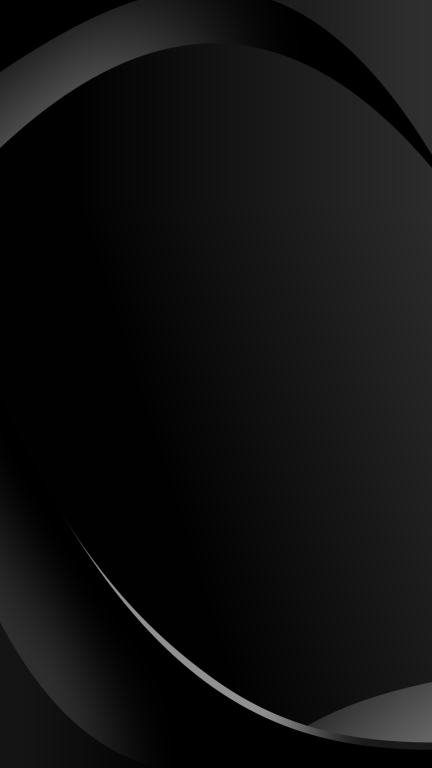
Give the GLSL for this background, as a WebGL 2 fragment shader.

```glsl
#version 300 es
precision highp float;
// Dark layered panels with a sweeping arch, soft grey folds and a thin bright rim.
uniform vec2 u_resolution;
out vec4 fragColor;

// Cubic through four heights placed at x = 0, step, 2 step, 3 step.
float cubicHeight(float x, float stepWidth, vec4 h) {
  float u = x / stepWidth;
  float a = u - 1.0, b = u - 2.0, c = u - 3.0;
  return dot(h, vec4(-a * b * c / 6.0, u * b * c / 2.0, -u * a * c / 2.0, u * a * b / 6.0));
}

// Approximate signed distance to the curve, positive above it.
float curveDistance(vec2 p, float startX, float stepWidth, vec4 h) {
  float e = 0.002;
  float x = p.x - startX;
  float slope = (cubicHeight(x + e, stepWidth, h) - cubicHeight(x - e, stepWidth, h)) / (2.0 * e);
  return (p.y - cubicHeight(x, stepWidth, h)) / sqrt(1.0 + slope * slope);
}

// Smooth coverage of the positive side of an edge.
float cover(float distanceIn, float feather) {
  return smoothstep(-feather, feather, distanceIn);
}

// Falls from one to zero between two positions.
float fadeOut(float from, float to, float x) {
  return 1.0 - smoothstep(from, to, x);
}

float panelShade(vec2 p) {
  float across = p.x - 0.32 * max(1.315 - p.y, 0.0);
  return 0.004 + 0.205 * max(across - 0.18, 0.0);
}

float archShade(float x, float height) {
  float falloff = 1.0 - 0.55 * clamp(height / 0.13, 0.0, 1.0);
  return 0.29 * falloff * fadeOut(0.15, 0.72, x);
}

float foldShade(float x, float depth) {
  return 0.18 * smoothstep(0.02, 0.24, depth) * fadeOut(0.1, 0.42, x);
}

float wedgeShade(float x, float depth) {
  return 0.17 + 0.4 * max(x - 0.7, 0.0) + 0.8 * max(depth, 0.0);
}

void main() {
  // Canvas units: width 1, height 16/9.
  vec2 p = gl_FragCoord.xy / u_resolution * vec2(1.0, 16.0 / 9.0);
  float feather = 0.75 / u_resolution.x;
  float third = 1.0 / 3.0;

  // Edges of the layers
  float archInner = curveDistance(p, 0.0, third, vec4(1.435, 1.650, 1.646, 1.389));
  float archOuter = curveDistance(p, 0.0, third, vec4(1.611, 1.782, 1.762, 1.419));
  float panelEdge = curveDistance(p, 0.0, third, vec4(0.863, 0.329, 0.095, 0.042));
  float foldEdge = curveDistance(p, 0.0, 0.1157, vec4(0.338, 0.164, 0.060, 0.005));
  float wedgeEdge = curveDistance(p, 0.694, 0.102, vec4(0.088, 0.139, 0.174, 0.199));

  // Main panel and the grey wedge in its lower corner
  float shade = panelShade(p);
  shade = mix(shade, wedgeShade(p.x, -wedgeEdge), cover(-wedgeEdge, feather));

  // Bright rim that swells along the lower edge
  float rimWidth = 0.017 * smoothstep(0.12, 0.5, p.x);
  float rimShade = mix(0.57, 0.1, smoothstep(0.58, 0.86, p.x));
  float rim = cover(rimWidth - panelEdge, feather) * smoothstep(0.12, 0.24, p.x);
  shade = mix(shade, rimShade, rim);

  // Lower fold and the floor beneath it
  float floorShade = 0.01 + 0.07 * fadeOut(0.0, 0.4, p.x);
  float lower = mix(floorShade, foldShade(p.x, -panelEdge), cover(foldEdge, feather));
  shade = mix(shade, lower, cover(-panelEdge, feather));

  // Arch and the corners outside it
  float cornerShade = mix(0.11, 0.18, smoothstep(0.65, 1.0, p.x)) * step(0.5, p.x);
  shade = mix(shade, archShade(p.x, archInner), cover(archInner, feather));
  shade = mix(shade, cornerShade, cover(archOuter, feather));

  fragColor = vec4(vec3(shade), 1.0);
}
```
